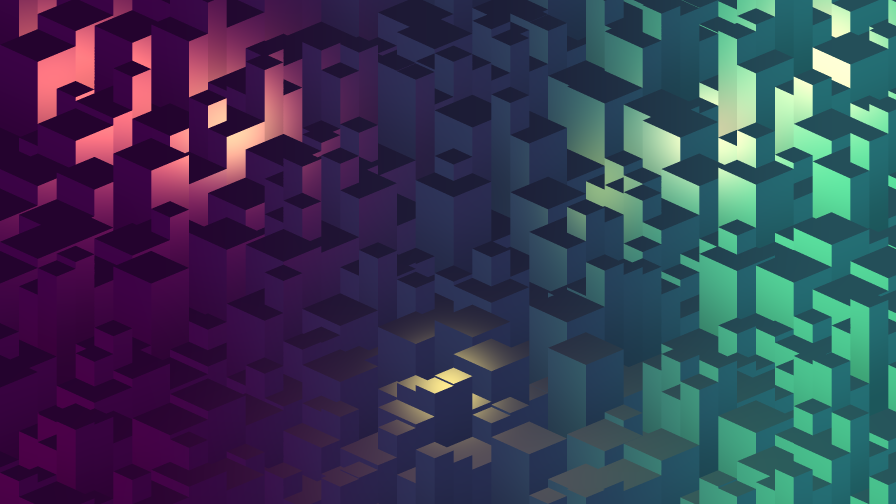
A Shadertoy shader for this background:

```glsl
const float TOP_LEVEL = 0.34;
const float TERRACE = 0.011; // ground rise per cell of depth
const vec3 AXES = vec3(0.0375, 0.0155, 0.017); // cell width, rise to the right, rise to the left

float hash(vec2 cell) {
    vec3 q = fract(vec3(cell.xyx) * vec3(0.1031, 0.1030, 0.0973));
    q += dot(q, q.yzx + 33.33);
    return fract((q.x + q.y) * q.z);
}

// Wide blocks on a rising terrace, some with a smaller block on top
float columnHeight(vec2 cell) {
    float row = floor(cell.y / 2.0);
    float shift = mod(row, 2.0);
    vec2 block = vec2(floor((cell.x + shift) / 2.0), row);
    float ground = TERRACE * (2.0 * block.x + 2.0 * row + 2.0 - shift);
    float extra = step(0.84, hash(cell + 71.0)) * (0.03 + 0.04 * hash(cell + 19.0));
    return ground + 0.21 * hash(block + 40.0) + extra;
}

float glow(vec2 p, vec2 center, vec2 radius) {
    vec2 d = (p - center) / radius;
    return exp(-dot(d, d));
}

// Three colours from the left side to the right side
vec3 sweep(float x, vec3 left, vec3 middle, vec3 right) {
    vec3 c = mix(left, middle, smoothstep(0.25, 0.95, x));
    return mix(c, right, smoothstep(0.9, 1.7, x));
}

vec3 shadeTop(vec2 p) {
    vec3 c = sweep(p.x, vec3(0.14, 0.01, 0.18), vec3(0.11, 0.11, 0.21), vec3(0.14, 0.31, 0.35));
    vec3 sheen = sweep(p.x, vec3(0.36, 0.03, 0.29), vec3(0.42, 0.37, 0.40), vec3(0.25, 0.58, 0.42));
    c = mix(c, sheen, 0.7 * glow(p, vec2(1.0, 0.05), vec2(0.55, 0.23)));
    return mix(c, vec3(1.0, 0.92, 0.56), glow(p, vec2(0.89, 0.23), vec2(0.09, 0.08)));
}

vec3 shadeLeftFace(vec2 p, float variation) {
    vec3 c = sweep(p.x, vec3(0.21, 0.01, 0.25), vec3(0.16, 0.19, 0.32), vec3(0.26, 0.70, 0.51));
    c = mix(c, vec3(0.31, 0.0, 0.27), 0.7 * glow(p, vec2(0.0, 0.1), vec2(0.4, 0.3)));
    c = mix(c, vec3(0.36, 0.88, 0.61), 0.85 * glow(p, vec2(1.62, 0.72), vec2(0.32, 0.34)));
    c = mix(c, vec3(0.62, 0.75, 0.50), 0.75 * glow(p, vec2(1.19, 0.63), vec2(0.08, 0.10)));
    float cream = glow(p, vec2(1.41, 0.73), vec2(0.13, 0.11))
                + 1.1 * glow(p, vec2(1.64, 0.89), vec2(0.13, 0.13));
    return mix(c, vec3(1.0, 0.98, 0.78), min(cream * variation, 1.0));
}

vec3 shadeRightFace(vec2 p, float variation) {
    vec3 c = sweep(p.x, vec3(0.20, 0.01, 0.23), vec3(0.14, 0.16, 0.29), vec3(0.13, 0.40, 0.42));
    c = mix(c, vec3(0.45, 0.06, 0.37), 0.75 * glow(p, vec2(0.25, 0.72), vec2(0.44, 0.25)));
    float pink = 1.1 * glow(p, vec2(0.11, 0.83), vec2(0.24, 0.17))
               + 0.9 * glow(p, vec2(0.42, 0.76), vec2(0.17, 0.13));
    c = mix(c, vec3(1.0, 0.48, 0.50), min(pink * variation, 1.0));
    return mix(c, vec3(1.0, 0.82, 0.64), 0.9 * glow(p, vec2(0.46, 0.74), vec2(0.09, 0.08)));
}

// Walk the slanted view ray from cell to cell until it meets a column
vec3 render(vec2 p) {
    float drop = AXES.y + AXES.z;
    vec2 rise = AXES.yz + TERRACE;
    vec2 start = (p.y - TOP_LEVEL + vec2(rise.y, -rise.x) * p.x / AXES.x) / (rise.x + rise.y);
    float startHeight = TOP_LEVEL + TERRACE * (start.x + start.y);
    vec2 cell = floor(start);
    float travel = 0.0;
    bool leftFace = true;
    for (int i = 0; i < 28; i++) {
        float height = columnHeight(cell);
        float rayHeight = startHeight - travel * drop;
        if (rayHeight <= height) {
            float variation = 0.8 + 0.4 * hash(floor(cell / 2.0) + 5.0);
            vec3 c = leftFace ? shadeLeftFace(p, variation) : shadeRightFace(p, variation);
            return c * mix(1.08, 0.85, smoothstep(0.0, 0.2, height - rayHeight));
        }
        vec2 toEdge = cell + 1.0 - start;
        travel = min(toEdge.x, toEdge.y);
        if (startHeight - travel * drop < height) return shadeTop(p);
        leftFace = toEdge.x < toEdge.y;
        cell += leftFace ? vec2(1.0, 0.0) : vec2(0.0, 1.0);
    }
    return shadeTop(p);
}

void mainImage(out vec4 fragColor, in vec2 fragCoord) {
    // Average a 3 by 3 grid of samples for smooth edges
    vec3 sum = vec3(0.0);
    for (int i = 0; i < 9; i++) {
        vec2 offset = (vec2(i % 3, i / 3) - 1.0) / 3.0;
        sum += render((fragCoord + offset) / iResolution.y);
    }
    fragColor = vec4(sum / 9.0, 1.0);
}
```
